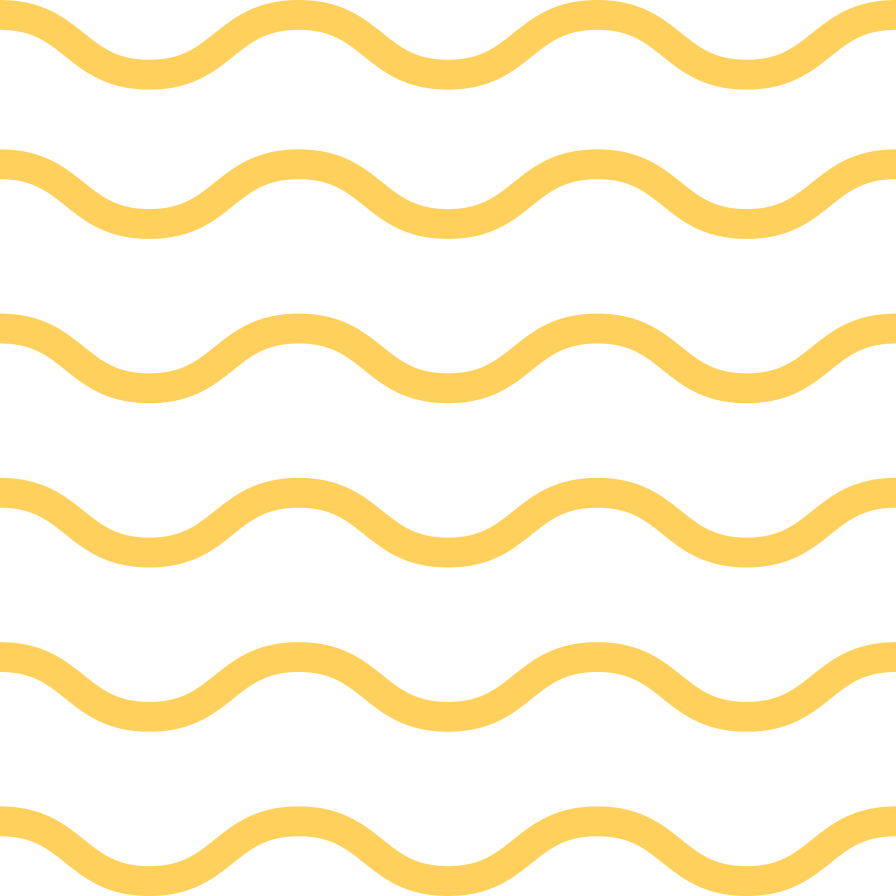
A Shadertoy shader for this pattern:

```glsl
// Six horizontal wavy stripes in warm yellow on white, three waves across.
// Each half wave is a cubic Bezier from crest to trough; mirroring repeats it,
// and the distance to its closest point gives a stroke of even width.

const vec3 PAPER = vec3(1.0);
const vec3 INK = vec3(1.0, 0.816, 0.361);

const int ROWS = 6;
const float WAVES = 3.0;               // full waves across the canvas
const float AMPLITUDE = 1.0 / 30.0;    // crest height above the row's middle
const float HALF_WIDTH = 1.0 / 60.0;   // half the stroke width
const float FIRST_ROW = 0.05;          // middle of the lowest row
const float LAST_ROW = 0.95;           // middle of the highest row
const float ROW_STEP = 11.0 / 60.0;    // the top gap is cut short by LAST_ROW
const float HANDLE = 0.5;              // Bezier handle, as a share of a half wave
const int REFINE_STEPS = 5;

const float HALF_WAVE = 0.5 / WAVES;

// Point on the half wave, with horizontal handles at crest and trough
vec2 wavePoint(float t) {
    float s = 1.0 - t;
    float rise = t * t * (3.0 - 2.0 * t);
    float x = 3.0 * s * s * t * HANDLE + 3.0 * s * t * t * (1.0 - HANDLE) + t * t * t;
    return vec2(x * HALF_WAVE, AMPLITUDE * (1.0 - 2.0 * rise));
}

// Derivative of wavePoint
vec2 waveTangent(float t) {
    float s = 1.0 - t;
    float dx = 3.0 * HANDLE * (s * s + t * t) + 6.0 * s * t * (1.0 - 2.0 * HANDLE);
    return vec2(dx * HALF_WAVE, -12.0 * AMPLITUDE * s * t);
}

// Distance to the wave, refining the closest parameter along the tangent
float waveDistance(vec2 p) {
    float t = p.x / HALF_WAVE;
    for (int i = 0; i < REFINE_STEPS; i++) {
        vec2 tangent = waveTangent(t);
        t += dot(p - wavePoint(t), tangent) / dot(tangent, tangent);
        t = clamp(t, 0.0, 1.0);
    }
    return length(p - wavePoint(t));
}

void mainImage(out vec4 fragColor, in vec2 fragCoord) {
    vec2 uv = fragCoord / iResolution.y;
    float pixel = 1.0 / iResolution.y;

    // Mirror x into one half wave: 0 at a crest, HALF_WAVE at a trough
    float x = abs(uv.x - 2.0 * HALF_WAVE * round(uv.x * WAVES));

    // Nearest of all rows
    float dist = 1.0;
    for (int row = 0; row < ROWS; row++) {
        float middle = min(FIRST_ROW + float(row) * ROW_STEP, LAST_ROW);
        dist = min(dist, waveDistance(vec2(x, uv.y - middle)));
    }

    // One-pixel soft edge
    float coverage = clamp((HALF_WIDTH - dist) / pixel + 0.5, 0.0, 1.0);
    fragColor = vec4(mix(PAPER, INK, coverage), 1.0);
}
```
